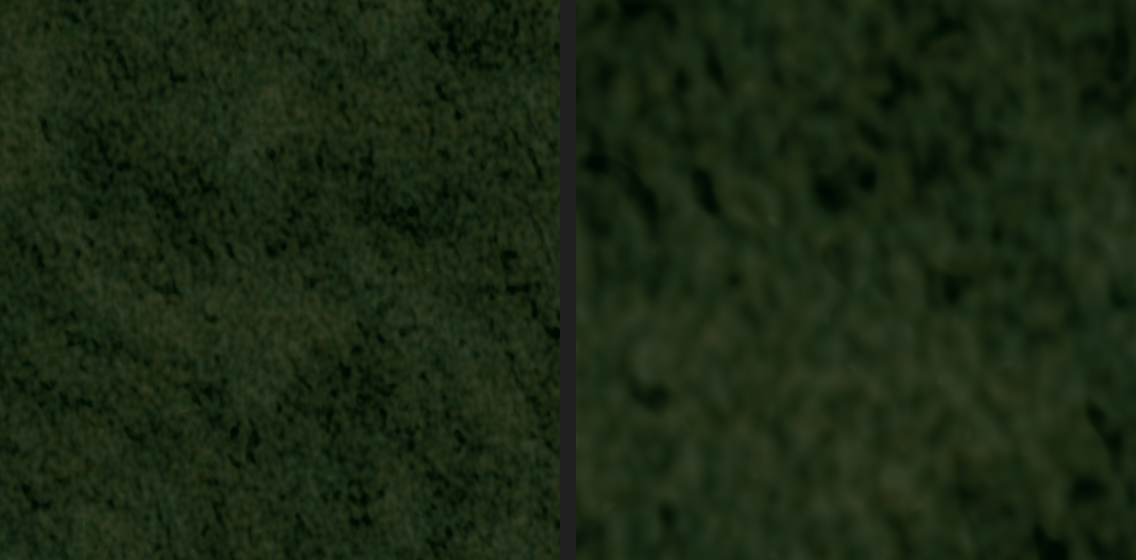
Left: the whole. Right: its middle third, enlarged.
Write a Shadertoy shader that draws this texture.

```glsl
// Dark forest canopy seen from high above: soft leafy grains with sparse dark gaps.
// Slanted octaves of gradient noise give a height; a thresholded field sinks gaps
// into it, a four-tone ramp colours it and slower noise drifts the hue.

vec2 hashGradient(vec2 cell) {
    vec3 h = fract(cell.xyx * vec3(0.1031, 0.1030, 0.0973));
    h += dot(h, h.yzx + 33.33);
    float angle = 6.2832 * fract((h.x + h.y) * h.z);
    return vec2(cos(angle), sin(angle));
}

// Gradient noise scaled to a standard deviation of about one
float noise(vec2 p) {
    vec2 cell = floor(p), f = p - cell;
    vec2 s = f * f * f * (f * (f * 6.0 - 15.0) + 10.0);
    vec2 e = vec2(0.0, 1.0);
    float bottom = mix(dot(hashGradient(cell), f),
                       dot(hashGradient(cell + e.yx), f - e.yx), s.x);
    float top = mix(dot(hashGradient(cell + e.xy), f - e.xy),
                    dot(hashGradient(cell + e.yy), f - e.yy), s.x);
    return 4.5 * mix(bottom, top, s.y);
}

// Coordinates whose features stretch along the given direction
vec2 stretched(vec2 p, float angle, float amount) {
    vec2 along = vec2(cos(angle), sin(angle));
    return vec2(dot(p, along) / amount, dot(p, vec2(-along.y, along.x)));
}

float canopyHeight(vec2 uv) {
    vec2 leaf = stretched(uv, -1.2, 1.5);
    vec2 clump = stretched(uv, -0.85, 1.8);

    // Leafy surface, low in contrast
    float height = 0.08 + 0.42 * noise(leaf * 62.0 + 17.3);
    height += 0.38 * noise(stretched(uv, -1.5, 1.3) * 88.0 + 61.9);
    height += 0.25 * noise(clump * 30.0 + 8.1);
    height += 0.30 * noise(clump * 13.0 + 29.4);
    height += 0.35 * noise(uv * 4.5 + 73.6);

    // Shadowed gaps, gathered in short diagonal runs
    float gap = 0.75 * noise(leaf * 53.0 + 35.7);
    gap += 0.50 * noise(clump * 25.0 + 82.6);
    gap += 0.38 * noise(clump * 10.0 + 5.2);
    return height - 1.4 * smoothstep(0.7, 2.0, gap);
}

// Continuous ramp: crowns keep brightening, gaps fall off to near black
vec3 canopyColor(float height) {
    vec3 gap = vec3(0.02, 0.08, 0.02);
    vec3 shade = vec3(0.07, 0.12, 0.05);
    vec3 foliage = vec3(0.10, 0.16, 0.07);
    vec3 crown = vec3(0.15, 0.20, 0.11);
    vec3 color = mix(vec3(0.0, 0.04, 0.01), gap, smoothstep(-2.8, -1.7, height));
    color = mix(color, shade, clamp((height + 1.8) / 0.85, 0.0, 1.0));
    color = mix(color, foliage, clamp((height + 0.95) / 0.95, 0.0, 1.0));
    return color + (crown - foliage) * clamp(height / 1.4, 0.0, 1.8);
}

void mainImage(out vec4 fragColor, in vec2 fragCoord) {
    vec2 uv = fragCoord / iResolution.y;
    float height = canopyHeight(uv);
    vec3 color = canopyColor(height);

    // Hue drift, strongest on lit foliage
    float warmth = 0.35 * noise(uv * 8.0 + 51.2) + 0.55 * noise(uv * 45.0 + 12.8);
    color += warmth * vec3(0.011, 0.001, -0.004) * smoothstep(-2.0, 0.0, height);

    // Sparse dry, pale crowns
    float dry = smoothstep(1.8, 2.7, noise(uv * 60.0 + 90.5));
    color += dry * vec3(0.05, 0.04, 0.025) * smoothstep(-0.5, 1.0, height);

    fragColor = vec4(max(color, 0.0), 1.0);
}
```
